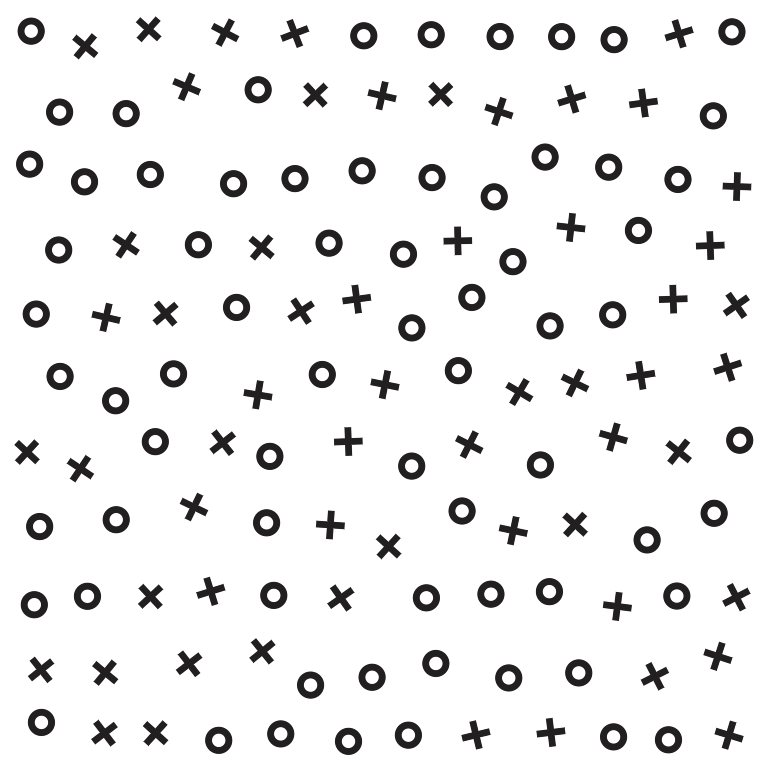
Reproduce this pattern procedurally as a WebGL 2 fragment shader.

```glsl
#version 300 es
precision highp float;

uniform vec2 u_resolution;
out vec4 fragColor;

const vec3 PAPER = vec3(1.0);
const vec3 INK = vec3(0.13, 0.12, 0.125);

const float ROWS = 11.0;
const float COLUMNS = 12.0;        // odd rows hold one mark less
const float MARGIN = 0.034;        // closest a mark centre gets to the border
const float MARGIN_SPREAD = 0.014;
const float JITTER = 0.027;
const float SPACING = 0.088;       // marks closer than this push apart
const float PUSH = 0.5;

const float RING_SHARE = 0.59;
const float RING_RADIUS = 0.0132;  // centre line of the stroke
const float RING_HALF_STROKE = 0.0045;
const float CROSS_REACH = 0.0186;
const float CROSS_HALF_STROKE = 0.0044;
const float MAX_TURN = 0.785;
const float EDGE_PIXELS = 1.2;

const vec2 PITCH = (1.0 - 2.0 * MARGIN) / vec2(COLUMNS - 1.0, ROWS - 1.0);

vec3 hash3(vec2 cell) {
    vec3 h = fract(cell.xyx * vec3(0.1031, 0.1030, 0.0973) + 0.137);
    h += dot(h, h.yxz + 33.33);
    return fract((h.xxy + h.yzz) * h.zyx);
}

float isOdd(float row) {
    return mod(row, 2.0);
}

bool isOccupied(vec2 cell) {
    vec2 last = vec2(COLUMNS - 1.0 - isOdd(cell.y), ROWS - 1.0);
    return all(greaterThanEqual(cell, vec2(0.0))) && all(lessThanEqual(cell, last));
}

vec2 keepInside(vec2 point, vec3 random) {
    vec2 border = MARGIN + MARGIN_SPREAD * random.zx;
    return clamp(point, border, 1.0 - border);
}

// Staggered lattice point with random offset
vec2 scatteredPoint(vec2 cell) {
    vec3 random = hash3(cell);
    vec2 point = MARGIN + (cell + vec2(0.5 * isOdd(cell.y), 0.0)) * PITCH;
    return keepInside(point + JITTER * (2.0 * random.xy - 1.0), random);
}

// Column nearest to x in a staggered row
float nearestColumn(float x, float row) {
    return round((x - MARGIN) / PITCH.x - 0.5 * isOdd(row));
}

// One relaxation step evens out the gaps between neighbours
vec2 markCentre(vec2 cell) {
    vec2 point = scatteredPoint(cell);
    vec2 shift = vec2(0.0);
    for (float j = -1.0; j <= 1.0; j++) {
        for (float i = -1.0; i <= 1.0; i++) {
            float row = cell.y + j;
            float stagger = 0.5 * (isOdd(cell.y) - isOdd(row));
            vec2 other = vec2(cell.x + i + floor(stagger + 0.5), row);
            if (other == cell || !isOccupied(other)) continue;
            vec2 away = point - scatteredPoint(other);
            float gap = max(length(away), 0.001);
            shift += away / gap * max(SPACING - gap, 0.0) * PUSH;
        }
    }
    return keepInside(point + shift, hash3(cell));
}

float ringDistance(vec2 p) {
    return abs(length(p) - RING_RADIUS) - RING_HALF_STROKE;
}

float crossDistance(vec2 p, float angle) {
    float c = cos(angle), s = sin(angle);
    vec2 q = abs(mat2(c, s, -s, c) * p);
    return max(max(q.x, q.y) - CROSS_REACH, min(q.x, q.y) - CROSS_HALF_STROKE);
}

float markDistance(vec2 p, vec2 cell) {
    vec3 random = hash3(cell + 57.0);
    vec2 offset = p - markCentre(cell);
    return random.x < RING_SHARE
        ? ringDistance(offset)
        : crossDistance(offset, MAX_TURN * (2.0 * random.y - 1.0));
}

void main() {
    float side = min(u_resolution.x, u_resolution.y);
    vec2 p = gl_FragCoord.xy / side;

    // Nearest mark among the surrounding cells
    float nearest = 1.0;
    float middleRow = round((p.y - MARGIN) / PITCH.y);
    for (float j = -1.0; j <= 1.0; j++) {
        float row = middleRow + j;
        for (float i = -1.0; i <= 1.0; i++) {
            vec2 cell = vec2(nearestColumn(p.x, row) + i, row);
            if (isOccupied(cell)) nearest = min(nearest, markDistance(p, cell));
        }
    }

    float softness = 0.5 * EDGE_PIXELS / side;
    float ink = 1.0 - smoothstep(-softness, softness, nearest);
    fragColor = vec4(mix(PAPER, INK, ink), 1.0);
}
```
